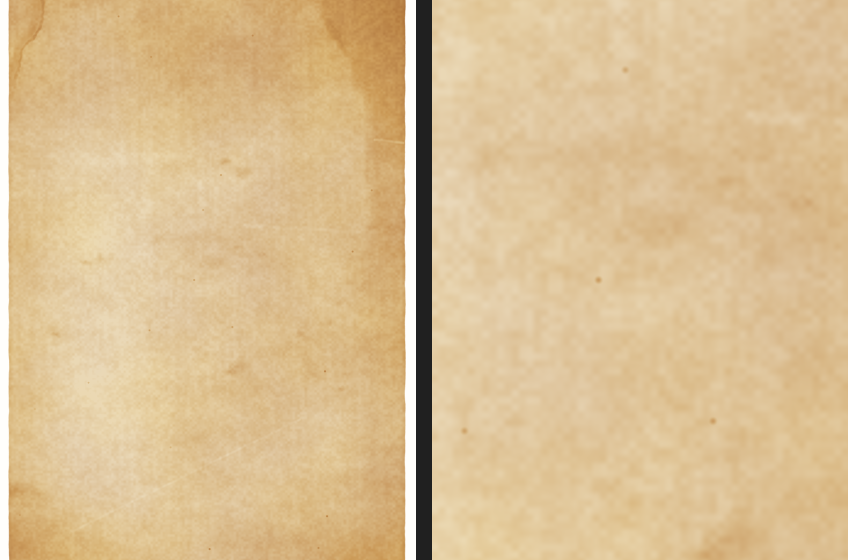
Left: the whole. Right: its middle third, enlarged.
Write a WebGL 2 fragment shader that draws this texture.

```glsl
#version 300 es
precision highp float;
// Aged parchment sheet between thin white margins. A scalar "age" is summed from
// edge gradients, layered noise, tide marks, blotches, specks and creases,
// then turned into colour by a pale-to-brown ramp.
#define LEFT_EDGE 0.021
#define RIGHT_EDGE 0.974
#define MOTTLE 2.6
#define GRAIN 1.0
#define BLOTCHES 26
#define SPECKS 22
#define PALE vec3(0.905, 0.822, 0.668)
#define TAN vec3(0.852, 0.722, 0.512)
#define OCHRE vec3(0.790, 0.600, 0.360)
#define BROWN vec3(0.640, 0.400, 0.210)
#define MARGIN vec3(1.0, 0.995, 0.985)

uniform vec2 u_resolution;
out vec4 fragColor;

float hash(vec2 p) {
    return fract(sin(dot(p, vec2(127.1, 311.7))) * 43758.5453);
}

float noise(vec2 p) {
    vec2 i = floor(p), f = fract(p);
    f = f * f * (3.0 - 2.0 * f);
    return mix(mix(hash(i), hash(i + vec2(1, 0)), f.x),
               mix(hash(i + vec2(0, 1)), hash(i + vec2(1, 1)), f.x), f.y);
}

float fbm(vec2 p) {
    float sum = 0.0, amp = 0.5;
    for (int i = 0; i < 5; i++) {
        sum += amp * noise(p);
        p = mat2(1.6, 1.2, -1.2, 1.6) * p + 7.3;
        amp *= 0.5;
    }
    return sum;
}

// Falls from one at zero to nothing at the given width
float fade(float d, float width) { return 1.0 - smoothstep(0.0, width, d); }

float segment(vec2 p, vec2 a, vec2 b) {
    vec2 d = b - a;
    return length(p - a - d * clamp(dot(p - a, d) / dot(d, d), 0.0, 1.0));
}

// Broad darkening towards the borders
float borderAge(vec2 uv) {
    float age = 0.45 + 0.75 * smoothstep(0.25, 0.7, uv.x);
    age += 1.3 * smoothstep(0.76, 1.0, uv.x) + 1.1 * fade(uv.x, 0.2);
    age += 1.7 * smoothstep(0.68, 1.0, uv.y) + 1.2 * fade(uv.y, 0.25);
    return age + 1.5 * fade(length(uv * vec2(1.0, 1.6)), 0.32);
}

// Water stains with dark rims near the upper corners
float tideAge(vec2 uv, vec2 p) {
    float wobble = 0.06 * (fbm(p * 14.0) - 0.5);
    float right = uv.x - mix(0.89, 0.79, smoothstep(0.78, 1.0, uv.y)) - wobble;
    float reach = smoothstep(0.5, 0.6, uv.y);
    float age = 1.0 * reach * smoothstep(-0.008, 0.012, right);
    age += 0.9 * smoothstep(0.85, 0.92, uv.y) * fade(abs(right), 0.016);
    float left = uv.x - mix(0.025, 0.1, smoothstep(0.82, 0.99, uv.y)) - wobble;
    float rim = fade(abs(left), 0.007) + 0.7 * fade(abs(left + 0.012), 0.024);
    age += 1.5 * smoothstep(0.81, 0.87, uv.y) * rim * (0.4 + noise(p * 30.0));
    float streak = abs(uv.y - 0.135 + 0.12 * uv.x - wobble * 0.5);
    return age + 1.6 * fade(streak, 0.022) * fade(uv.x, 0.17);
}

// Scattered soft blotches, wider than tall, and tiny dark specks
float scatterAge(vec2 p, float height) {
    float age = 0.0;
    vec2 warp = 0.035 * (vec2(fbm(p * 22.0), fbm(p * 22.0 + 31.0)) - 0.5);
    for (int i = 0; i < BLOTCHES; i++) {
        float k = float(i);
        vec2 rnd = vec2(hash(vec2(k, 1.7)), hash(vec2(k, 5.3)));
        vec2 d = p + warp - vec2(0.12 + 0.75 * rnd.x, height * (0.22 + 0.52 * rnd.y));
        float size = mix(0.012, 0.05, pow(hash(vec2(k, 9.1)), 2.0));
        age += mix(0.4, 1.5, hash(vec2(k, 3.9))) * fade(length(d * vec2(0.85, 1.6)), size);
    }
    for (int i = 0; i < SPECKS; i++) {
        float k = float(i);
        vec2 spot = vec2(hash(vec2(k, 21.3)), height * hash(vec2(k, 33.7)));
        age += mix(1.0, 4.0, hash(vec2(k, 41.9))) * fade(length(p - spot), 0.0042);
    }
    return age;
}

// Thin pale fold lines
float creases(vec2 uv, vec2 p) {
    vec2 w = uv + 0.004 * (noise(p * 25.0) - 0.5);
    float line = 0.6 * fade(segment(w, vec2(0.17, 0.05), vec2(0.72, 0.25)), 0.004);
    line += 1.5 * fade(segment(w, vec2(0.9, 0.75), vec2(0.97, 0.745)), 0.004);
    line += 0.4 * fade(segment(w, vec2(0.5, 0.6), vec2(0.9, 0.585)), 0.006);
    return line * (0.4 + noise(p * 40.0));
}

void main() {
    vec2 uv = gl_FragCoord.xy / u_resolution;
    vec2 p = gl_FragCoord.xy / u_resolution.x;
    float height = u_resolution.y / u_resolution.x;

    float age = borderAge(uv) + tideAge(uv, p) + scatterAge(p, height);
    age += MOTTLE * (fbm(p * vec2(4.0, 6.5) + 3.0) - 0.48);
    age += 0.9 * (fbm(p * vec2(14.0, 26.0) + 11.0) - 0.48);
    age += GRAIN * (0.7 * noise(p * 75.0) + 0.9 * noise(p * 170.0) - 0.8);
    age += 0.35 * (noise(p * vec2(110.0, 9.0)) - 0.5);
    age -= creases(uv, p);

    // Ragged sheet sides with a slightly toasted rim
    float ragged = 0.004 * (fbm(p * 30.0) - 0.5);
    float inside = min(uv.x - LEFT_EDGE, RIGHT_EDGE - uv.x) + ragged;
    age += 0.7 * fade(inside, 0.012);

    vec3 colour = mix(PALE, TAN, clamp(age * 0.5, -0.25, 1.0));
    colour = mix(colour, OCHRE, clamp(age * 0.5 - 1.0, 0.0, 1.0));
    colour = mix(colour, BROWN, clamp((age - 4.0) * 0.3, 0.0, 1.0));
    float warmth = fbm(p * 5.0 + 47.0) - 0.48;
    colour += warmth * vec3(0.03, 0.02, -0.09);

    fragColor = vec4(mix(MARGIN, colour, smoothstep(-0.002, 0.002, inside)), 1.0);
}
```
